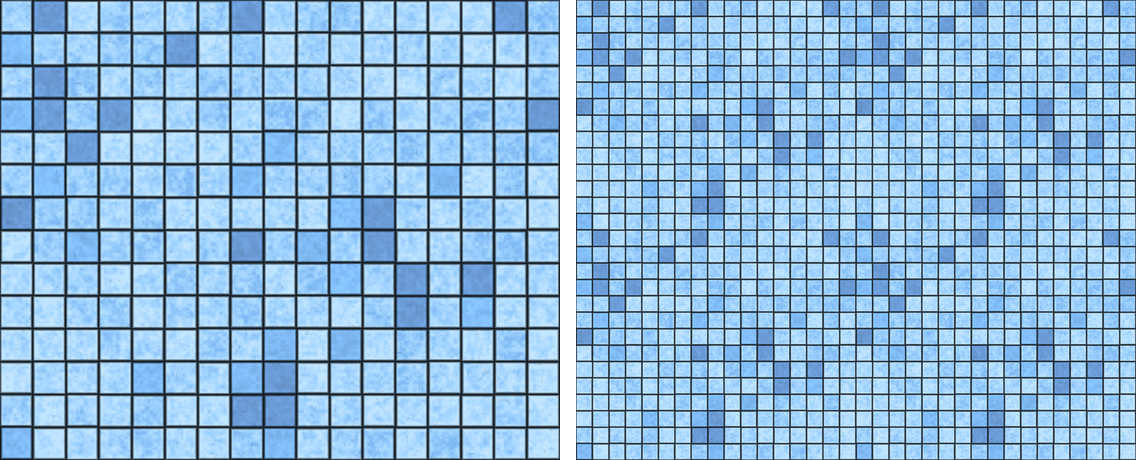
Left, the tile; right, the same tile 2 across and 2 down.
A WebGL 1 fragment shader for this pattern:

```glsl
precision highp float;
// Glazed pale blue mosaic tiles with dark grout, mottling and scattered duller tiles.

uniform vec2 u_resolution;

const vec2 TILE_COUNT = vec2(17.0, 14.0);
const float GROUT_REACH = 0.085;     // half width of the soft joint, in tiles
const float GROUT_VARIATION = 0.25;  // change of joint width between segments
const float JOINT_JITTER = 0.028;    // sideways shift of joint segments
const float DULL_SHARE = 0.07;       // share of greyish tiles
const float DEEP_SHARE = 0.09;       // share of plain deeper blue tiles
const float SHADE_SPREAD = 0.55;     // brightness spread between tiles
const float MOTTLE_SPREAD = 1.35;    // brightness spread inside a tile
const float RIM_LIGHT = 0.28;        // paler glaze next to the joints

const vec3 GROUT_COLOR = vec3(0.07, 0.10, 0.12);
const vec3 DULL_COLOR = vec3(0.42, 0.61, 0.84);
const vec3 DEEP_COLOR = vec3(0.50, 0.73, 0.96);
const vec3 BASE_COLOR = vec3(0.63, 0.83, 1.00);
const vec3 PALE_COLOR = vec3(0.76, 0.90, 1.00);

float hash(vec2 p) {
  vec3 q = fract(vec3(p.xyx) * 0.1031);
  q += dot(q, q.yzx + 33.33);
  return fract((q.x + q.y) * q.z);
}

float valueNoise(vec2 p) {
  vec2 cell = floor(p);
  vec2 f = fract(p);
  f = f * f * (3.0 - 2.0 * f);
  float low = mix(hash(cell), hash(cell + vec2(1.0, 0.0)), f.x);
  float high = mix(hash(cell + vec2(0.0, 1.0)), hash(cell + 1.0), f.x);
  return mix(low, high, f.y);
}

// Each tile samples its own patch of noise, so the glaze breaks at the joints.
float mottle(vec2 local, vec2 tile) {
  vec2 origin = tile * 31.0 + 7.0;
  float broad = valueNoise(local * 4.0 + origin);
  float medium = valueNoise(local * 8.5 + origin.yx + 211.0);
  float fine = valueNoise(local * 15.0 + origin + 503.0);
  return broad * 0.35 + medium * 0.40 + fine * 0.25;
}

// Distance to one joint segment, scaled by the width of that segment.
float jointDistance(float offset, vec2 segment) {
  float shift = (hash(segment) - 0.5) * JOINT_JITTER;
  float width = 1.0 + (hash(segment + 57.0) - 0.5) * GROUT_VARIATION;
  return abs(offset - shift) / width;
}

vec3 glazeColor(float level) {
  vec3 lower = mix(DEEP_COLOR, BASE_COLOR, clamp(level * 2.0, 0.0, 1.0));
  return mix(lower, PALE_COLOR, clamp(level * 2.0 - 1.0, 0.0, 1.0));
}

void main() {
  vec2 grid = gl_FragCoord.xy / u_resolution * TILE_COUNT;
  vec2 tile = floor(grid);
  vec2 local = grid - tile;
  vec2 pixel = TILE_COUNT / u_resolution;

  // Nearest joints, with wrapped indices so opposite edges agree
  vec2 joint = floor(grid + 0.5);
  vec2 offset = grid - joint;
  vec2 wrapped = mod(joint, TILE_COUNT);
  float vertical = jointDistance(offset.x, vec2(wrapped.x, tile.y) + 101.0);
  float horizontal = jointDistance(offset.y, vec2(tile.x, wrapped.y) + 307.0);
  float edge = min(vertical, horizontal);

  // Glaze: tile shade, mottling and a paler rim
  float grain = mottle(local, tile) - 0.5;
  float shade = hash(tile + 419.0) - 0.5;
  float rim = 1.0 - smoothstep(0.06, 0.17, edge);
  float level = 0.53 + shade * SHADE_SPREAD + grain * MOTTLE_SPREAD + rim * RIM_LIGHT;
  vec3 color = glazeColor(level);

  // Scattered deeper and duller tiles, with weaker mottling
  float kind = hash(tile + 613.0);
  vec3 wornColor = kind < DULL_SHARE ? DULL_COLOR : DEEP_COLOR;
  wornColor *= 1.0 + grain * 0.22 + shade * 0.06 + rim * 0.05;
  color = mix(color, wornColor, 1.0 - step(DULL_SHARE + DEEP_SHARE, kind));

  // Sparse darker specks in the glaze
  float speck = smoothstep(0.88, 0.98, valueNoise(local * 11.0 + tile * 43.0 + 809.0));
  color *= 1.0 - 0.10 * speck;

  // Soft dark joints
  float reach = max(GROUT_REACH, 1.5 * max(pixel.x, pixel.y));
  color = mix(GROUT_COLOR, color, smoothstep(0.0, reach, edge));
  gl_FragColor = vec4(clamp(color, 0.0, 1.0), 1.0);
}
```
